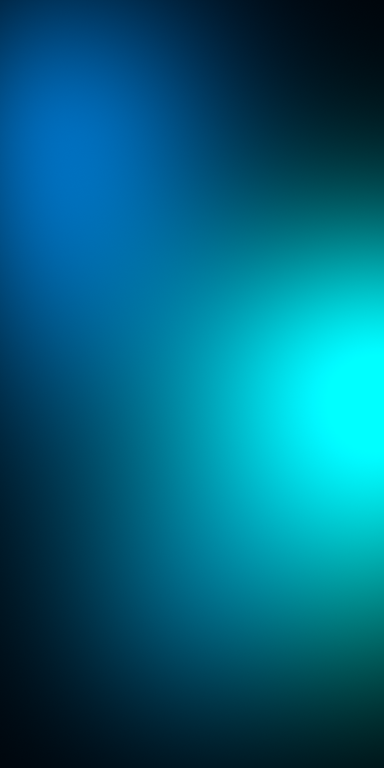
Write a Shadertoy shader that draws this background.

```glsl
// Soft elliptical glow; spread holds the left, right, lower and upper radii
float glow(vec2 uv, vec2 center, vec4 spread) {
    vec2 offset = uv - center;
    vec2 radius = vec2(offset.x < 0.0 ? spread.x : spread.y,
                       offset.y < 0.0 ? spread.z : spread.w);
    offset /= radius;
    return exp(-dot(offset, offset));
}

float hash(vec2 p) {
    vec3 q = fract(vec3(p.xyx) * 0.1031);
    q += dot(q, q.yzx + 33.33);
    return fract((q.x + q.y) * q.z);
}

void mainImage(out vec4 fragColor, in vec2 fragCoord) {
    vec2 uv = fragCoord / iResolution.xy;
    vec3 color = vec3(0.0, 0.01, 0.03);

    // Blue light at the upper left
    color += vec3(0.0, 0.41, 0.70) * glow(uv, vec2(0.17, 0.81), vec4(0.34, 0.43, 0.34, 0.22));

    // Bright cyan light on the right edge
    color += vec3(0.0, 1.03, 1.02) * glow(uv, vec2(1.0, 0.485), vec4(0.55, 0.55, 0.27, 0.235));

    // Dim blue and teal haze below
    color += vec3(0.0, 0.20, 0.29) * glow(uv, vec2(0.5, 0.22), vec4(0.40, 0.40, 0.20, 0.20));
    color += vec3(0.0, 0.10, 0.06) * glow(uv, vec2(1.0, 0.18), vec4(0.35, 0.35, 0.16, 0.16));

    // Fine dither against banding
    color += (hash(fragCoord) - 0.5) / 255.0;
    fragColor = vec4(clamp(color, 0.0, 1.0), 1.0);
}
```
